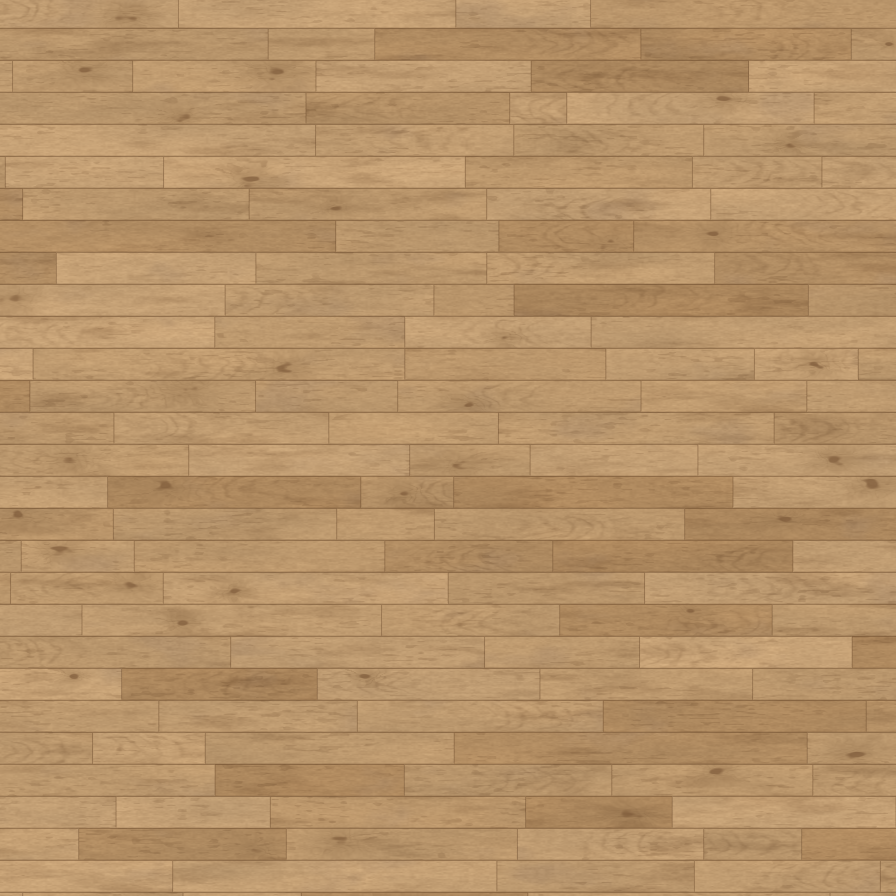
Give the GLSL for this texture, as a Shadertoy shader.

```glsl
// Oak plank floor: staggered boards of random length with grain, flame figure, knots and thin dark seams.

const float ROWS = 28.0;             // board rows per canvas height
const float TOP_SEAM = 0.9684;       // height of the uppermost seam
const float BOARDS_PER_ROW = 4.25;   // mean number of boards across
const float LENGTH_JITTER = 0.88;    // 0 = equal boards, below 1
const float SEAM_HALF = 0.0007;      // half width of the long seams
const float JOINT_HALF = 0.0006;     // half width of the end joints
const float SEAM_STRENGTH = 0.58;
const float JOINT_STRENGTH = 0.42;
const float KNOT_CHANCE = 0.32;
const float FLAME_CHANCE = 0.45;

const vec3 DARK_OAK  = vec3(0.682, 0.535, 0.368);
const vec3 MID_OAK   = vec3(0.739, 0.599, 0.431);
const vec3 LIGHT_OAK = vec3(0.782, 0.640, 0.470);
const vec3 GREY_OAK  = vec3(0.650, 0.530, 0.410);
const vec3 KNOT      = vec3(0.450, 0.310, 0.190);
const vec3 SEAM      = vec3(0.420, 0.290, 0.170);
const vec3 GRAIN     = vec3(0.80, 0.97, 1.15);   // how strongly grain darkens each channel

float hash(vec2 p) {
    vec3 q = fract(vec3(p.xyx) * 0.1031);
    q += dot(q, q.yzx + 33.33);
    return fract((q.x + q.y) * q.z);
}

float noise(vec2 p) {
    vec2 i = floor(p), f = fract(p);
    f = f * f * (3.0 - 2.0 * f);
    return mix(mix(hash(i), hash(i + vec2(1, 0)), f.x),
               mix(hash(i + vec2(0, 1)), hash(i + vec2(1, 1)), f.x), f.y);
}

float fbm(vec2 p) {
    float sum = 0.0, amp = 0.5;
    for (int k = 0; k < 4; k++) {
        sum += amp * noise(p);
        p = p * 2.03 + 17.7;
        amp *= 0.5;
    }
    return sum / 0.9375;
}

// Position of the i-th end joint of a row, in mean board lengths
float jointAt(float i, float row) {
    return i + LENGTH_JITTER * (hash(vec2(i + 40.0, row + 71.0)) - 0.5);
}

// Share of a pixel covered by a line at distance d
float lineCover(float d, float halfWidth, float px) {
    return clamp((halfWidth + 0.5 * px - d) / px, 0.0, min(1.0, 2.0 * halfWidth / px));
}

// Wood surface; p is in row heights with p.y from 0 to 1, len is the board length
vec3 wood(vec2 p, float len, vec2 id) {
    float tone = hash(id + 3.1);
    vec2 seed = 90.0 * vec2(hash(id + 11.3), hash(id + 27.9));
    vec2 q = p + seed;

    // Board tone, from a few dark boards to light ones
    vec3 col = mix(mix(DARK_OAK, MID_OAK, smoothstep(0.0, 0.36, tone)),
                   LIGHT_OAK, 0.75 * smoothstep(0.4, 1.0, tone));

    // Knot bends the fibres around it
    vec2 centre = vec2(len * mix(0.15, 0.85, hash(id + 5.7)), mix(0.2, 0.8, hash(id + 8.2)));
    float size = mix(0.4, 1.1, hash(id + 13.6));
    float hasKnot = step(hash(id + 19.4), KNOT_CHANCE);
    vec2 k = (p - centre) / size;
    float knotDist = length(k * vec2(0.5, 1.0)) + 0.25 * (noise(q * vec2(3.5, 8.0)) - 0.5);
    float bend = hasKnot * exp(-5.0 * knotDist * knotDist);
    q.y += 0.25 * bend * sign(k.y) * smoothstep(0.0, 0.3, abs(k.y));

    // Long soft clouds, dark streaks and greyish stains
    float cloud = fbm(q * vec2(0.25, 1.1));
    col *= 1.0 + 0.14 * (cloud - 0.5);
    float streak = smoothstep(0.55, 0.85, fbm(q * vec2(0.4, 2.6) + 43.0));
    col *= 1.0 - 0.11 * GRAIN * streak;
    float stain = smoothstep(0.62, 0.85, fbm(q * vec2(0.4, 0.8) + 31.0));
    col = mix(col, GREY_OAK, 0.35 * stain);

    // Flame figure: nested arches along part of the board, plus rings at the knot
    float side = hash(id + 44.8) < 0.5 ? -1.0 : 1.0;
    float arch = q.y - seed.y - mix(0.35, 0.65, hash(id + 61.3));
    float phase = side * 1.5 * p.x + 6.0 * arch * arch + 2.2 * fbm(q * vec2(0.9, 2.0)) + 2.5 * bend;
    float rings = pow(0.5 + 0.5 * sin(6.2832 * phase), 3.0);
    float along = (p.x - len * mix(0.2, 0.8, hash(id + 37.2))) / 1.8;
    float figure = step(hash(id + 52.6), FLAME_CHANCE) * exp(-along * along)
                 * (1.0 - smoothstep(0.25, 0.5, abs(arch)));
    col *= 1.0 - 0.11 * GRAIN * rings * max(figure, 0.8 * bend) * mix(0.4, 1.0, noise(q * vec2(3.0, 9.0)));

    // Fine fibres and short sharp pores, denser in patches
    float fibre = noise(q * vec2(1.6, 13.0)) - 0.5;
    float fine = noise(q * vec2(6.0, 22.0) + 9.0) - 0.5;
    float speck = noise(q * vec2(14.0, 26.0) + 5.0) - 0.5;
    float pore = smoothstep(0.70, 0.84, noise(q * vec2(2.8, 17.0) + 67.0))
               * smoothstep(0.25, 0.75, noise(q * vec2(0.6, 2.0) + 15.0));
    col *= 1.0 + GRAIN * (0.045 * fibre + 0.065 * fine + 0.045 * speck - 0.085 * pore);

    // Knot halo and core
    col = mix(col, DARK_OAK * 0.92, 0.5 * bend);
    float core = hasKnot * (1.0 - smoothstep(0.03, 0.15, knotDist));
    return mix(col, KNOT, 0.55 * core);
}

void mainImage(out vec4 fragColor, in vec2 fragCoord) {
    float px = 1.0 / iResolution.y;
    vec2 uv = fragCoord * px;

    // Row and board under this point
    float v = (uv.y - TOP_SEAM) * ROWS + 40.0;
    float row = floor(v);
    float x = uv.x * BOARDS_PER_ROW + 10.0 + 7.0 * hash(vec2(row, 5.0));
    float i = floor(x + 0.5);
    if (x < jointAt(i, row)) i -= 1.0;
    float left = jointAt(i, row), right = jointAt(i + 1.0, row);

    float rowsPerBoard = ROWS / BOARDS_PER_ROW;
    vec2 p = vec2((x - left) * rowsPerBoard, fract(v));
    vec3 col = wood(p, (right - left) * rowsPerBoard, vec2(i, row));

    // Seams and end joints, slightly uneven
    float seamDist = min(p.y, 1.0 - p.y) / ROWS;
    float jointDist = min(x - left, right - x) / BOARDS_PER_ROW;
    float wear = mix(0.8, 1.0, noise(vec2(uv.x * 14.0, floor(v + 0.5) * 3.0)));
    float seam = SEAM_STRENGTH * wear * lineCover(seamDist, SEAM_HALF, px);
    float joint = JOINT_STRENGTH * lineCover(jointDist, JOINT_HALF, px);
    fragColor = vec4(mix(col, SEAM, max(seam, joint)), 1.0);
}
```
